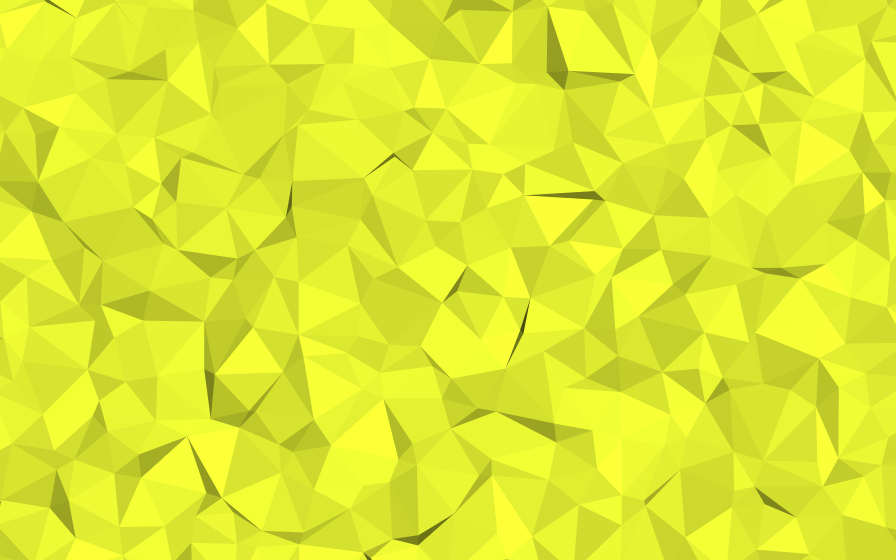
Write a WebGL 2 fragment shader that draws this background.

```glsl
#version 300 es
precision highp float;
// Faceted low-poly sheet of crumpled lime-yellow triangles under a soft light.

uniform vec2 u_resolution;
out vec4 fragColor;

vec3 hash32(vec2 p) {
    vec3 q = fract(p.xyx * vec3(0.1031, 0.1030, 0.0973));
    q += dot(q, q.yxz + 33.33);
    return fract((q.xxy + q.yzz) * q.zyx);
}

// Mesh vertex: jittered grid position with a random height.
vec3 vertexAt(vec2 id) {
    vec3 h = hash32(id + 41.0) - 0.5;
    return vec3(id + 0.94 * h.xy, 0.52 * h.z);
}

float cross2(vec2 a, vec2 b) {
    return a.x * b.y - a.y * b.x;
}

float area(vec3 a, vec3 b, vec3 c) {
    return cross2(b.xy - a.xy, c.xy - a.xy);
}

// Signed distance to the line a-b, positive on its left.
float edgeDistance(vec2 p, vec2 a, vec2 b) {
    return cross2(b - a, p - a) / max(length(b - a), 1e-4);
}

// Adds one flat-shaded triangle: x gathers weighted light, y gathers coverage.
void addFacet(inout vec2 sum, vec2 p, vec3 a, vec3 b, vec3 c, float pixel) {
    float inside = min(edgeDistance(p, a.xy, b.xy),
                   min(edgeDistance(p, b.xy, c.xy), edgeDistance(p, c.xy, a.xy)));
    float coverage = clamp(0.5 + inside / pixel, 0.0, 1.0);
    vec3 normal = normalize(cross(b - a, c - a) + vec3(0.0, 0.0, 1e-5));
    float diffuse = max(dot(normal, vec3(-0.21, -0.09, 0.97)), 0.0);
    float tone = hash32((a + b + c).xy * 7.3).x - 0.5;
    float light = 0.16 + 0.82 * diffuse + 0.17 * tone;
    sum += coverage * vec2(light, 1.0);
}

void main() {
    float rows = 14.5;
    vec2 p = gl_FragCoord.xy / u_resolution.y * rows;
    float pixel = rows / u_resolution.y;
    vec2 cell = floor(p);
    vec2 sum = vec2(0.0);

    // Each grid cell is a quad, split along the shorter valid diagonal.
    for (int y = -1; y <= 1; y++) {
        for (int x = -1; x <= 1; x++) {
            vec2 id = cell + vec2(x, y);
            vec3 a = vertexAt(id);
            vec3 b = vertexAt(id + vec2(1.0, 0.0));
            vec3 c = vertexAt(id + vec2(1.0, 1.0));
            vec3 d = vertexAt(id + vec2(0.0, 1.0));

            bool validAC = min(area(a, b, c), area(a, c, d)) > 0.0;
            bool validBD = min(area(a, b, d), area(b, c, d)) > 0.0;
            bool shorterAC = distance(a.xy, c.xy) < distance(b.xy, d.xy);

            if (validAC && (shorterAC || !validBD)) {
                addFacet(sum, p, a, b, c, pixel);
                addFacet(sum, p, a, c, d, pixel);
            } else {
                addFacet(sum, p, a, b, d, pixel);
                addFacet(sum, p, b, c, d, pixel);
            }
        }
    }

    float shade = sum.x / max(sum.y, 1e-3);
    vec3 lime = vec3(0.945, 1.0, 0.207);
    fragColor = vec4(min(lime * shade, 1.0), 1.0);
}
```
